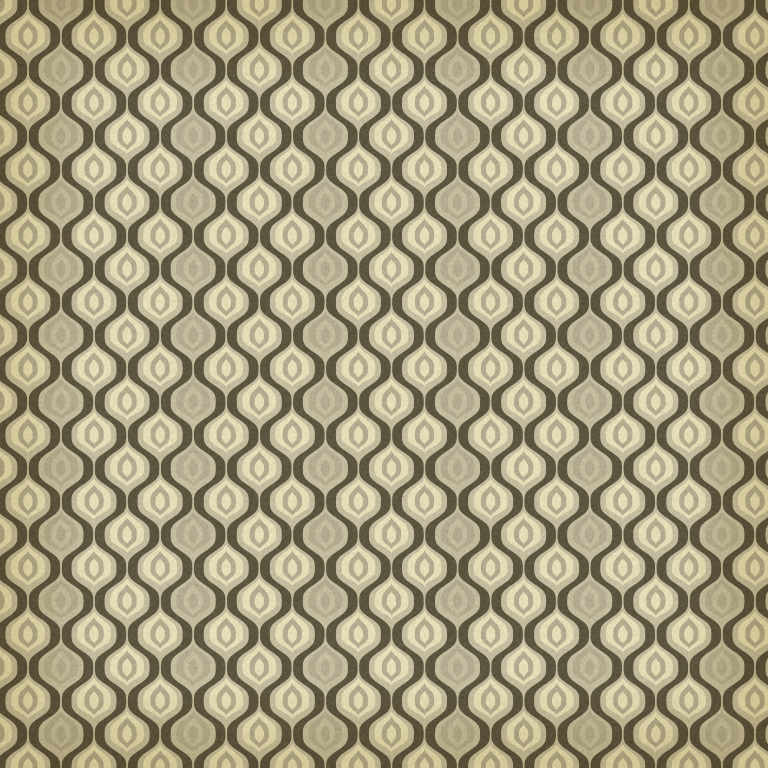
Reproduce this pattern procedurally as a Shadertoy shader.

```glsl
// Retro wallpaper: interlocking columns of nested onion bulbs on dark brown, with paper grain.

const float PI = 3.14159265;
const float ROW_PITCH = 0.0865;              // bulb spacing down a column
const float COLUMN_PITCH = 0.04303;          // spacing of neighbouring columns
const vec2 FIRST_BULB = vec2(0.0794, 0.909);

const vec3 BROWN = vec3(0.36, 0.33, 0.245);
const vec3 TAN   = vec3(0.765, 0.735, 0.622);
const vec3 TAUPE = vec3(0.70, 0.67, 0.56);
const vec3 CREAM = vec3(0.895, 0.865, 0.715);

vec2 hashGradient(vec2 cell) {
    vec3 p = fract(cell.xyx * vec3(0.1031, 0.1030, 0.0973));
    p += dot(p, p.yzx + 33.33);
    float angle = 2.0 * PI * fract((p.x + p.y) * p.z);
    return vec2(cos(angle), sin(angle));
}

float gradientNoise(vec2 p) {
    vec2 i = floor(p), f = p - i;
    vec2 u = f * f * f * (f * (f * 6.0 - 15.0) + 10.0);
    vec2 e = vec2(1.0, 0.0);
    float a = dot(hashGradient(i), f);
    float b = dot(hashGradient(i + e.xy), f - e.xy);
    float c = dot(hashGradient(i + e.yx), f - e.yx);
    float d = dot(hashGradient(i + e.xx), f - e.xx);
    return mix(mix(a, b, u.x), mix(c, d, u.x), u.y);
}

// Cosine with rounder crests, mapped to 0..1
float swell(float t) {
    return 0.5 + (cos(t) - 0.1 * cos(3.0 * t)) / 1.8;
}

// Half width of an ogee; tips lie at +up and -down
float ogeeWidth(float y, float tip, float belly, float up, float down) {
    float t = clamp(y / (y > 0.0 ? up : down), -1.0, 1.0);
    return mix(tip, belly, swell(PI * t));
}

// Antialiased coverage, with horizontal distance corrected by edge slope
float ogee(vec2 p, float tip, float belly, float up, float down, float pixel) {
    const float STEP = 0.004;
    float width = ogeeWidth(p.y, tip, belly, up, down);
    float slope = (ogeeWidth(p.y + STEP, tip, belly, up, down)
                 - ogeeWidth(p.y - STEP, tip, belly, up, down)) / (2.0 * STEP);
    float dist = (width - abs(p.x)) * inversesqrt(1.0 + slope * slope);
    return smoothstep(-0.6 * pixel, 0.6 * pixel, dist);
}

// Layers one bulb over the given colour; p is in row pitches
vec3 paintBulb(vec3 color, vec2 p, bool muted, float pixel) {
    vec3 light = muted ? TAUPE : CREAM;
    vec3 shade = muted ? TAN : TAUPE;
    float body  = ogee(p, 0.012, 0.339, 0.5, 0.5, pixel);
    float petal = ogee(p, -0.02, 0.255, 0.47, 0.36, pixel);
    float flame = ogee(p, -0.02, 0.145, 0.37, 0.30, pixel);
    float core  = ogee(p, -0.02, 0.070, 0.23, 0.21, pixel);
    color = mix(color, TAN, body);
    color = mix(color, light, petal);
    color = mix(color, shade, flame);
    return mix(color, light, core);
}

vec3 paintColumns(vec2 uv, float pixel) {
    vec3 color = BROWN;
    vec2 q = uv - FIRST_BULB;
    float nearest = floor(q.x / COLUMN_PITCH + 0.5);
    for (int i = -1; i <= 1; i++) {
        float column = nearest + float(i);
        float y = q.y / ROW_PITCH + 0.5 * mod(column, 2.0);
        vec2 p = vec2((q.x - column * COLUMN_PITCH) / ROW_PITCH, fract(y + 0.5) - 0.5);
        bool muted = mod(column, 4.0) < 0.5;
        color = paintBulb(color, p, muted, pixel);
    }
    return color;
}

// Paper grain, faint blotches, rare specks and aged edges
vec3 agePaper(vec3 color, vec2 uv) {
    float grain = gradientNoise(uv * 310.0) + 0.6 * gradientNoise(uv * 170.0 + 17.0);
    float blotch = gradientNoise(uv * 9.0 + 5.0);
    color += 0.045 * grain + 0.012 * blotch;
    float speck = smoothstep(0.62, 0.70, gradientNoise(uv * 140.0 + 71.0));
    color *= 1.0 - 0.3 * speck;
    vec2 edge = abs(2.0 * uv - 1.0);
    float age = smoothstep(0.75, 1.0, max(edge.x, edge.y)) + 0.5 * smoothstep(0.8, 1.4, length(edge));
    return color * mix(vec3(1.0), vec3(0.94, 0.925, 0.87), age);
}

void mainImage(out vec4 fragColor, in vec2 fragCoord) {
    vec2 uv = fragCoord / iResolution.y;
    float pixel = 1.0 / (iResolution.y * ROW_PITCH);
    vec3 color = agePaper(paintColumns(uv, pixel), uv);
    fragColor = vec4(clamp(color, 0.0, 1.0), 1.0);
}
```
